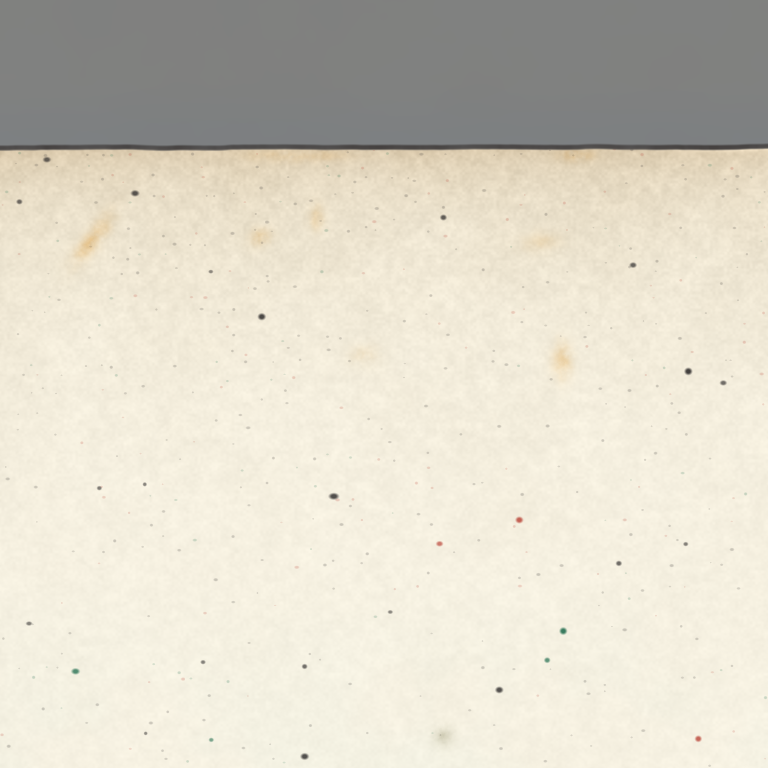
Write a WebGL 2 fragment shader that draws this texture.

```glsl
#version 300 es
precision highp float;
// Aged cream paper with foxing and specks, its dark top edge against a grey backdrop.
uniform vec2 u_resolution;
out vec4 fragColor;

// Integer hash: three random values per cell
vec3 hash3(vec2 cell, uint seed) {
    uvec3 v = uvec3(ivec3(ivec2(cell) + 512, int(seed))) * 1664525u + 1013904223u;
    v.x += v.y * v.z; v.y += v.z * v.x; v.z += v.x * v.y;
    v ^= v >> 16u;
    v.x += v.y * v.z; v.y += v.z * v.x; v.z += v.x * v.y;
    return vec3(v >> 8u) / 16777216.0;
}

float valueNoise(vec2 p, uint seed) {
    vec2 i = floor(p), f = fract(p);
    f = f * f * (3.0 - 2.0 * f);
    return mix(mix(hash3(i, seed).x, hash3(i + vec2(1, 0), seed).x, f.x),
               mix(hash3(i + vec2(0, 1), seed).x, hash3(i + vec2(1, 1), seed).x, f.x), f.y);
}

// Signed octave sum, about -0.5 to 0.5
float fbm(vec2 p, uint seed) {
    float sum = 0.0, amp = 0.5;
    for (uint k = 0u; k < 4u; k++) {
        sum += amp * (valueNoise(p, seed + k) - 0.5);
        p = p * 2.03 + 7.1;
        amp *= 0.55;
    }
    return sum;
}

// Soft elliptical blot with a ragged outline; lean shears it sideways
float stain(vec2 uv, vec2 centre, vec2 size, float lean) {
    vec2 q = uv - centre;
    q.x -= lean * q.y;
    q /= size;
    return exp(-dot(q, q)) * clamp(0.8 + 1.8 * fbm(uv * 70.0, 31u), 0.0, 1.5);
}

// One jittered speck per cell; rgb is its tint, a its coverage
vec4 specks(vec2 uv, float cells, float chance, float radius, uint seed) {
    vec2 cell = floor(uv * cells);
    vec3 place = hash3(cell, seed), kind = hash3(cell, seed + 1u);
    vec2 q = (uv * cells - cell - 0.15 - 0.7 * place.xy) / cells;
    q.x *= mix(0.65, 1.0, kind.y);
    float r = radius * mix(0.6, 1.2, kind.z);
    float cover = (1.0 - smoothstep(r * 0.35, r * 1.3, length(q))) * step(place.z, chance);
    vec3 tint = kind.x < 0.18 ? vec3(0.72, 0.25, 0.20)
              : kind.x < 0.32 ? vec3(0.12, 0.42, 0.30) : vec3(0.17, 0.16, 0.16);
    return vec4(tint, cover * mix(0.55, 1.0, kind.z));
}

void main() {
    vec2 uv = gl_FragCoord.xy / u_resolution;
    float pixel = 1.0 / u_resolution.y;
    float edge = 0.8055 + 0.001 * uv.x + 0.003 * fbm(vec2(uv.x * 14.0, 3.0), 5u);
    float depth = max(edge - uv.y, 0.0);

    // Paper: cream, browning towards the top edge
    vec3 paper = vec3(0.968, 0.949, 0.889);
    paper -= vec3(0.062, 0.090, 0.125) * exp(-depth * 4.8);
    paper -= vec3(0.045, 0.065, 0.085) * exp(-depth * 28.0);
    float age = exp(-depth * 3.5);
    paper += vec3(0.030, 0.036, 0.046) * fbm(uv * 9.0, 11u) * (0.4 + age);
    paper -= vec3(0.010, 0.0, -0.002) * smoothstep(0.3, 0.0, uv.y)
           * smoothstep(-0.05, 0.2, fbm(uv * 5.0, 17u));

    // Fibre mottling and fine grain
    paper += (0.035 + 0.05 * age) * fbm(uv * vec2(75.0, 85.0), 41u);
    paper += (0.014 + 0.028 * age) * (valueNoise(uv * 270.0, 51u) - 0.5);

    // Rusty foxing
    float fox = stain(uv, vec2(0.120, 0.688), vec2(0.014, 0.030), 0.6);
    fox += 0.8 * stain(uv, vec2(0.339, 0.691), vec2(0.014, 0.012), 0.3);
    fox += 0.6 * stain(uv, vec2(0.411, 0.718), vec2(0.010, 0.018), 0.0);
    fox += 0.9 * stain(uv, vec2(0.733, 0.531), vec2(0.013, 0.023), 0.0);
    fox += 0.8 * stain(uv, vec2(0.750, 0.798), vec2(0.022, 0.009), 0.0);
    fox += 0.5 * stain(uv, vec2(0.390, 0.797), vec2(0.060, 0.008), 0.0);
    fox += 0.4 * stain(uv, vec2(0.475, 0.538), vec2(0.018, 0.013), 0.0);
    fox += 0.4 * stain(uv, vec2(0.703, 0.685), vec2(0.024, 0.013), 0.0);
    paper -= vec3(0.025, 0.095, 0.190) * fox;
    paper -= vec3(0.10, 0.10, 0.12) * stain(uv, vec2(0.577, 0.042), vec2(0.013, 0.016), 0.0);

    // Faint dust, then sparse dark and coloured specks
    vec4 dust = specks(uv, 58.0, 0.10 + 0.16 * age, 0.0019, 61u);
    paper = mix(paper, dust.rgb, dust.a * 0.22);
    vec4 fleck = specks(uv, 13.0, 0.16, 0.0040, 71u);
    paper = mix(paper, fleck.rgb, fleck.a * 0.9);

    // Pale lip under the edge, strongest at the right
    paper += 0.09 * smoothstep(0.8, 1.0, uv.x) * exp(-pow(depth / 0.004, 2.0));

    // Grey backdrop, a little cooler just above the paper
    vec3 backdrop = vec3(0.502, 0.505, 0.500);
    backdrop += vec3(-0.012, -0.004, 0.008) * smoothstep(0.90, 0.81, uv.y);
    backdrop += 0.008 * fbm(uv * 8.0, 81u);

    // Join both with the dark, slightly uneven shadow line
    float above = smoothstep(-0.0012 - pixel, 0.0012 + pixel, uv.y - edge);
    vec3 colour = mix(paper, backdrop, above);
    float lineDist = abs(uv.y - edge - 0.0025);
    float shadow = 1.0 - smoothstep(0.0012, 0.0035 + pixel, lineDist);
    shadow *= 0.88 + 0.4 * fbm(vec2(uv.x * 30.0, 9.0), 91u);
    colour = mix(colour, vec3(0.27, 0.255, 0.25), clamp(shadow, 0.0, 1.0));

    fragColor = vec4(clamp(colour, 0.0, 1.0), 1.0);
}
```
